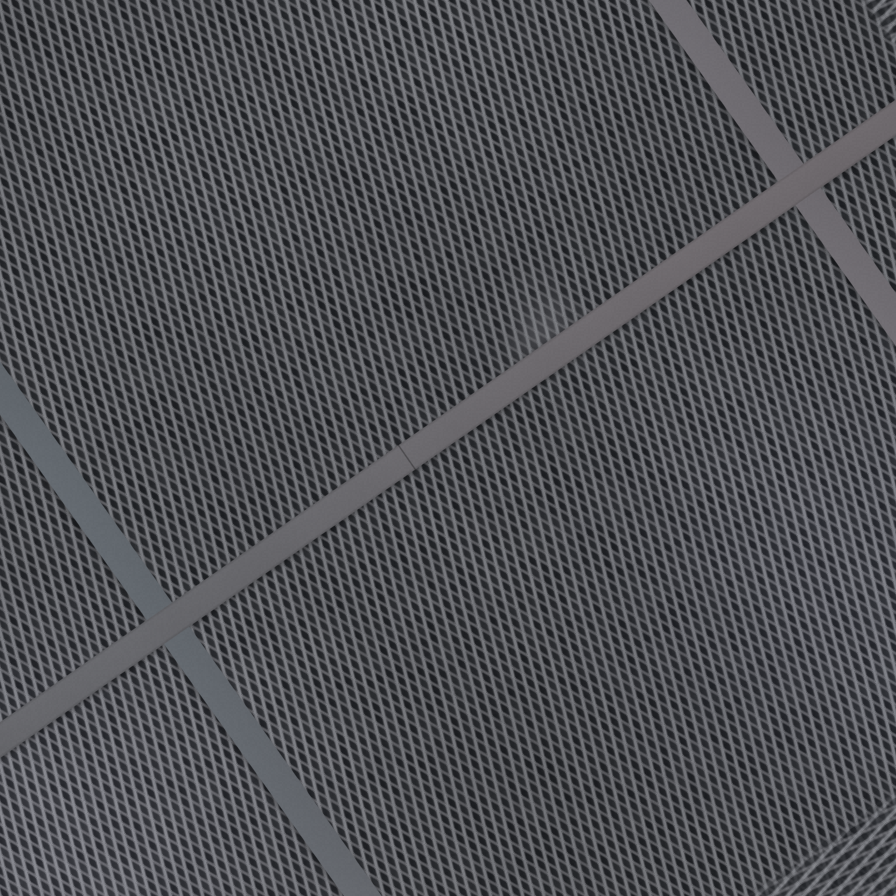
Reproduce this texture procedurally as a Shadertoy shader.

```glsl
float hash(vec2 p) {
    return fract(sin(dot(p, vec2(127.1, 311.7))) * 43758.5);
}

// Broad, uneven tone from layered sines, about -1 to 1
float cloud(vec2 p) {
    return 0.5 * sin(p.x * 5.0 + 1.7 * sin(p.y * 4.0))
         + 0.3 * sin(p.y * 9.0 - p.x * 6.0 + 1.0)
         + 0.2 * sin(p.x * 17.0 + p.y * 13.0);
}

// Expanded metal: bright steep strands, dimmer cross strands, slanted dark holes
vec3 mesh(vec2 lattice, float soft, float haze) {
    vec2 cell = floor(lattice);
    vec2 q = fract(lattice) - 0.5;
    vec2 a = abs(q);

    float steep = smoothstep(0.32 - soft, 0.32 + soft, a.x);
    float cross = smoothstep(0.35 - soft, 0.35 + soft, a.y);
    float corner = smoothstep(0.54 - soft, 0.54 + soft, a.x + a.y);
    float strand = max(max(steep, cross), corner * 0.8);

    // Holes are deepest toward one side and differ a little from each other
    vec3 hole = vec3(0.105, 0.112, 0.125) + 0.06 * hash(cell) + 0.1 * max(q.x, 0.0);
    hole = mix(hole, vec3(0.33, 0.33, 0.35), haze);
    vec3 metal = mix(vec3(0.355, 0.357, 0.373), vec3(0.462, 0.468, 0.486), steep);
    metal += 0.03 * (hash(cell + 31.0) - 0.5);
    return mix(hole, metal, strand);
}

float band(float d, float halfWidth, float aa) {
    return 1.0 - smoothstep(halfWidth - aa, halfWidth + aa, abs(d));
}

void mainImage(out vec4 fragColor, in vec2 fragCoord) {
    vec2 p = fragCoord / iResolution.y;
    float aa = 0.8 / iResolution.y;

    // Frame: along the long rail, across it, and across the repeating cross rails
    float u = dot(p, vec2(0.8212, 0.5707));
    float v = dot(p, vec2(-0.5707, 0.8212)) - 0.1429;
    float railX = mod(dot(p, vec2(0.8137, 0.5812)) - 0.3295 + 0.429, 0.858) - 0.429;

    // Mesh strands, slightly wavy
    vec2 w = p + 0.0005 * vec2(sin(p.y * 23.0), sin(p.x * 19.0));
    vec2 lattice = vec2(w.x + 0.24 * w.y, w.y + 0.58 * w.x) * vec2(84.0, 87.0);
    float soft = 0.07 + 66.0 * aa;

    // Dusty smudge beside the rail
    vec2 s = p - vec2(0.605, 0.63);
    float smudge = exp(-dot(s, s) / 0.0018) * (0.75 + 0.25 * cloud(p * 9.0));
    vec3 color = mesh(lattice, soft, 0.65 * smudge) + 0.03 * smudge;

    // Overlapping mesh in the outer corners
    float outer = max(smoothstep(-0.612, -0.635, v), smoothstep(1.355, 1.37, u));
    vec2 crossed = vec2(w.x - 0.9 * w.y, w.y - 0.45 * w.x) * vec2(58.0, 80.0);
    color = mix(color, mesh(crossed, soft, 0.0) * 1.15, outer * 0.8);

    // Uneven light, with paler lower corners
    color *= 1.0 + 0.07 * cloud(p);
    color += vec3(0.042, 0.04, 0.05) * smoothstep(0.45, 0.0, length(p - vec2(0.05, 0.0)));
    color += vec3(0.03, 0.03, 0.04) * smoothstep(0.4, 0.0, length(p - vec2(0.95, 0.35)));

    // Soft shadows along the rails
    float shade = max(band(railX + 0.002, 0.019, 0.004), band(v + 0.002, 0.018, 0.004));
    color *= 1.0 - 0.25 * shade;

    // Cross rails: cool at the left, warm at the right
    float warmth = smoothstep(0.1, 0.9, p.x);
    vec3 crossRail = mix(vec3(0.385, 0.408, 0.432), vec3(0.435, 0.422, 0.442), warmth);
    crossRail *= 1.0 + 0.025 * cloud(p * 1.7) - 1.2 * railX;
    color = mix(color, crossRail, band(railX, 0.0172, aa));

    // Long rail on top, with its edges and one joint
    vec3 longRail = mix(vec3(0.405, 0.407, 0.424), vec3(0.437, 0.418, 0.433), warmth);
    longRail *= 1.0 + 0.025 * cloud(p * 2.3 + 4.0) + 1.2 * v;
    longRail *= 1.0 - 0.09 * smoothstep(0.013, 0.016, abs(v));
    longRail *= 1.0 - 0.3 * band(u - 0.6523, 0.0008, aa);
    color = mix(color, longRail, band(v, 0.0165, aa));

    // Fine grain
    color += 0.012 * (hash(floor(p * 512.0)) - 0.5);
    fragColor = vec4(color, 1.0);
}
```
